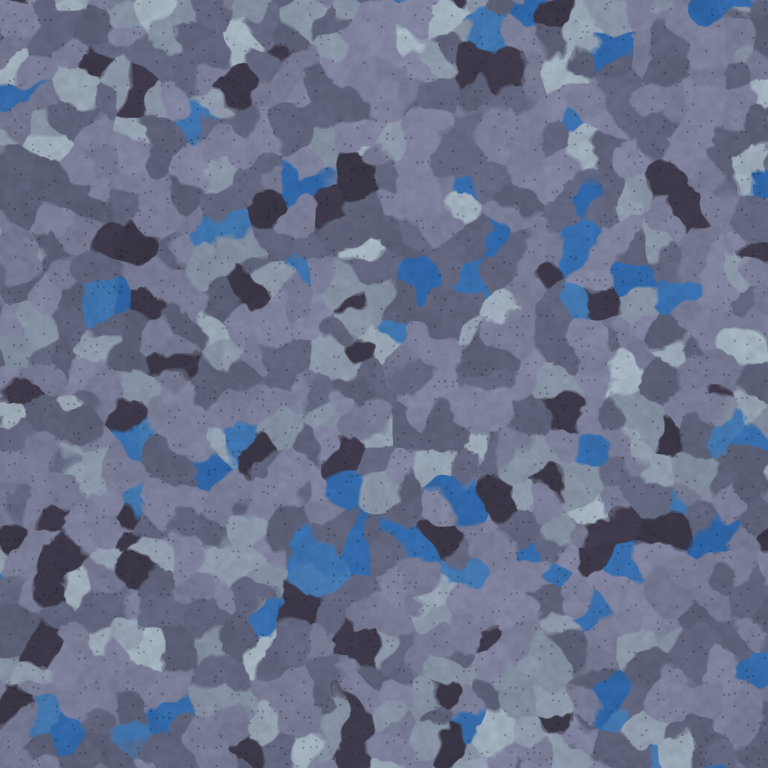
Give the GLSL for this texture, as a WebGL 1 fragment shader.

```glsl
precision highp float;
// Speckled stone floor: packed lilac, grey, pale, blue and dark grains.

uniform vec2 u_resolution;

const float GRAINS = 27.0;        // grain cells across the canvas
const float EDGE_SOFTNESS = 0.09; // boundary blend, in cells

const vec3 LILAC = vec3(0.475, 0.490, 0.590);
const vec3 GREY = vec3(0.370, 0.388, 0.480);
const vec3 PALE = vec3(0.530, 0.575, 0.650);
const vec3 CHALK = vec3(0.610, 0.665, 0.710);
const vec3 DARK = vec3(0.235, 0.220, 0.285);
const vec3 BLUE = vec3(0.190, 0.410, 0.675);
const vec3 DULL_BLUE = vec3(0.260, 0.445, 0.640);

float hash(vec2 p) {
  return fract(sin(dot(p, vec2(127.1, 311.7))) * 43758.5453);
}

float noise(vec2 p) {
  vec2 cell = floor(p);
  vec2 f = fract(p);
  f = f * f * (3.0 - 2.0 * f);
  float low = mix(hash(cell), hash(cell + vec2(1.0, 0.0)), f.x);
  float high = mix(hash(cell + vec2(0.0, 1.0)), hash(cell + 1.0), f.x);
  return mix(low, high, f.y);
}

vec2 warp(vec2 p, float frequency, float amount) {
  vec2 q = p * frequency;
  return p + amount * (vec2(noise(q + 17.3), noise(q + 51.9)) - 0.5);
}

// Distance to a grain: a randomly turned, stretched and sized seed.
float grainDistance(vec2 p, vec2 cell) {
  vec2 jitter = vec2(hash(cell + 3.7), hash(cell + 8.2));
  vec2 offset = p - cell - jitter;
  float angle = 3.14159 * hash(cell + 21.4);
  float c = cos(angle);
  float s = sin(angle);
  offset = vec2(c * offset.x + s * offset.y, c * offset.y - s * offset.x);
  float size = 0.4 * hash(cell + 33.1);
  return length(offset * vec2(0.84, 1.18)) - size;
}

vec3 grainColor(vec2 cell) {
  float kind = hash(cell + 61.5);
  float shade = hash(cell + 74.8);
  vec3 color = LILAC;
  if (kind < 0.06) {
    color = DARK;
  } else if (kind < 0.145) {
    color = mix(BLUE, DULL_BLUE, shade * shade);
  } else if (kind < 0.315) {
    color = mix(PALE, CHALK, shade * shade);
  } else if (kind < 0.61) {
    color = GREY;
  }
  return color * (0.94 + 0.12 * shade);
}

// Nearest grain, softly blended with its neighbour along the boundary.
vec3 grains(vec2 p, float softness) {
  vec2 base = floor(p);
  vec2 nearestCell = base;
  vec2 secondCell = base;
  float nearest = 10.0;
  float second = 10.0;
  for (int y = -2; y <= 2; y++) {
    for (int x = -2; x <= 2; x++) {
      vec2 cell = base + vec2(float(x), float(y));
      float d = grainDistance(p, cell);
      if (d < nearest) {
        second = nearest;
        secondCell = nearestCell;
        nearest = d;
        nearestCell = cell;
      } else if (d < second) {
        second = d;
        secondCell = cell;
      }
    }
  }
  float inside = 0.5 + 0.5 * smoothstep(0.0, softness, second - nearest);
  return mix(grainColor(secondCell), grainColor(nearestCell), inside);
}

// Sparse dark pits, one possible pit per cell.
float pits(vec2 p, float density) {
  vec2 cell = floor(p);
  vec2 center = 0.3 + 0.4 * vec2(hash(cell + 5.1), hash(cell + 9.6));
  float present = step(hash(cell + 40.2), density);
  return present * (1.0 - smoothstep(0.08, 0.3, length(fract(p) - center)));
}

void main() {
  float extent = min(u_resolution.x, u_resolution.y);
  vec2 uv = gl_FragCoord.xy / extent;

  // Two warps give lumpy outlines with slightly ragged edges.
  vec2 p = warp(uv * GRAINS, 1.3, 0.5);
  p = warp(p, 4.5, 0.16);
  float softness = max(EDGE_SOFTNESS, 2.0 * GRAINS / extent);
  vec3 color = grains(p, softness);

  // Surface mottling, pits and faint uneven light.
  float mottle = 0.6 * noise(uv * 95.0) + 0.4 * noise(uv * 230.0) - 0.5;
  color *= 1.0 + 0.12 * mottle;
  color *= 1.0 - 0.22 * pits(uv * 130.0, 0.12);
  color *= 0.98 + 0.04 * noise(uv * 3.0);

  gl_FragColor = vec4(color, 1.0);
}
```
